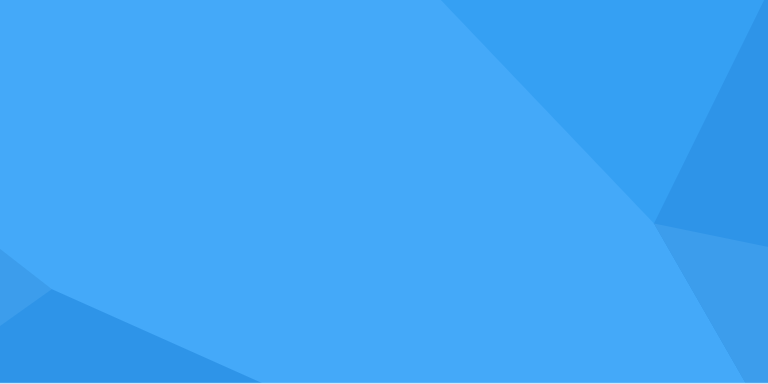
Reproduce this background procedurally as a Shadertoy shader.

```glsl
// Signed distance to the line from a through b, positive on its left
float leftOf(vec2 p, vec2 a, vec2 b) {
    vec2 d = normalize(b - a);
    return d.x * (p.y - a.y) - d.y * (p.x - a.x);
}

// Smooth mask of the wedge at hub, counterclockwise from start to end
float wedge(vec2 p, vec2 hub, vec2 start, vec2 end) {
    float inside = min(leftOf(p, hub, start), -leftOf(p, hub, end));
    return clamp(0.5 + inside * iResolution.y, 0.0, 1.0);
}

void mainImage(out vec4 fragColor, in vec2 fragCoord) {
    // Canvas spans 2 by 1
    vec2 p = fragCoord / iResolution.xy * vec2(2.0, 1.0);

    vec3 skyBlue = vec3(0.267, 0.663, 0.976);
    vec3 clearBlue = vec3(0.208, 0.627, 0.953);
    vec3 deepBlue = vec3(0.180, 0.580, 0.910);
    vec3 softBlue = vec3(0.235, 0.616, 0.925);
    vec3 paleBlue = vec3(0.800, 0.910, 0.990);
    vec3 color = skyBlue;

    // Right facets, each overlapping the one before
    vec2 rightHub = vec2(1.703, 0.418);
    vec2 rightFloor = vec2(1.943, 0.0);
    vec2 rightSide = vec2(2.0, 0.357);
    color = mix(color, clearBlue, wedge(p, rightHub, rightSide, vec2(1.148, 1.0)));
    color = mix(color, deepBlue, wedge(p, rightHub, rightFloor, vec2(1.990, 1.0)));
    color = mix(color, softBlue, wedge(p, rightHub, rightFloor, rightSide));

    // Left facets
    vec2 leftHub = vec2(0.135, 0.247);
    color = mix(color, softBlue, wedge(p, leftHub, vec2(0.0, 0.352), vec2(0.135, 0.0)));
    color = mix(color, deepBlue, wedge(p, leftHub, vec2(0.0, 0.151), vec2(0.688, 0.0)));

    // Pale hairline along the floor
    float hairline = clamp(0.5 + (0.003 - p.y) * iResolution.y, 0.0, 1.0);
    color = mix(color, paleBlue, hairline);

    fragColor = vec4(color, 1.0);
}
```
